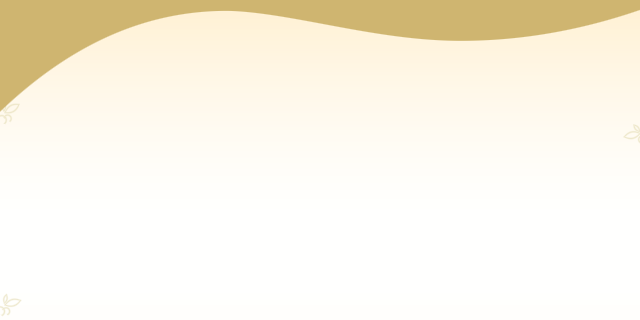
Reproduce this background procedurally as a Shadertoy shader.

```glsl
// A golden wave across the top of a cream-to-white page, with pale leaf sprigs at the sides.

// Depth of the wave below the top edge; all lengths are in canvas heights.
float waveDepth(float x) {
    float t = clamp(x / 0.708, 0.0, 1.0);
    float fall = 0.315 * (1.0 - t * t * (3.0 - 2.0 * t)) - 0.676 * t * (1.0 - t) * (1.0 - t);
    float swell = smoothstep(0.0, 1.0, pow(clamp((x - 0.708) / 0.732, 0.0, 1.0), 0.88));
    float rise = max(x - 1.44, 0.0);
    return 0.034 + fall + 0.0936 * swell - 0.308 * rise * rise;
}

// Distance to the outline of a pointed leaf running from the origin to tip.
float leafOutline(vec2 p, vec2 tip, float halfWidth) {
    float len = length(tip);
    vec2 axis = tip / len;
    float along = dot(p, axis);
    float across = abs(dot(p, vec2(-axis.y, axis.x)));
    float t = clamp(along / len, 0.0, 1.0);
    return length(vec2(along - t * len, across - 4.0 * halfWidth * t * (1.0 - t)));
}

// Distance to the upper right part of a ring, used as a curled tendril.
float tendril(vec2 p, float radius) {
    return max(abs(length(p) - radius), -p.x - p.y - 0.4 * radius);
}

// Coverage of one sprig growing to the right from the origin.
float sprig(vec2 p, float angle, float pixel) {
    p = mat2(cos(angle), -sin(angle), sin(angle), cos(angle)) * p;
    float d = leafOutline(p, vec2(0.048, 0.014), 0.010);
    d = min(d, leafOutline(p - vec2(-0.002, 0.006), vec2(0.006, 0.026), 0.005));
    d = min(d, tendril(p - vec2(0.003, -0.020), 0.011));
    d = min(d, tendril(p - vec2(-0.016, -0.020), 0.014));
    return 1.0 - smoothstep(-pixel, pixel, d - 0.0022);
}

void mainImage(out vec4 fragColor, in vec2 fragCoord) {
    vec2 p = fragCoord / iResolution.y;
    float pixel = 1.0 / iResolution.y;
    float right = iResolution.x / iResolution.y;

    // Page: warm cream fading to white, with a trace of cream at the foot
    float warmth = pow(clamp(1.0 - (1.0 - p.y) / 0.68, 0.0, 1.0), 1.4);
    warmth += 0.05 * (1.0 - smoothstep(0.0, 0.12, p.y));
    vec3 color = mix(vec3(1.0, 1.0, 0.996), vec3(1.0, 0.94, 0.82), warmth);

    // Sprigs: two on the left, one mirrored on the right
    float leaves = sprig(p - vec2(0.016, 0.648), 0.25, pixel);
    leaves = max(leaves, sprig(p - vec2(0.016, 0.047), 0.0, pixel));
    leaves = max(leaves, sprig(vec2(right - p.x, p.y - 0.583), -0.5, pixel));
    color = mix(color, vec3(0.90, 0.87, 0.72), 0.7 * leaves);

    // Golden wave
    float above = p.y - 1.0 + waveDepth(p.x * 2.0 / right);
    float gold = clamp(0.5 + above / fwidth(above), 0.0, 1.0);
    color = mix(color, vec3(0.81, 0.71, 0.44), gold);

    fragColor = vec4(color, 1.0);
}
```
